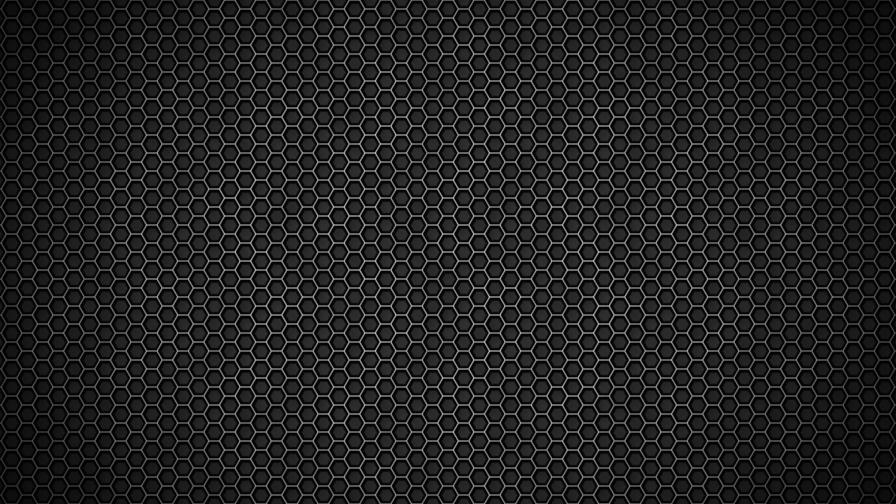
This pattern is drawn by a WebGL 1 fragment shader. Its source:

```glsl
precision highp float;

// Dark metal mesh: flat-topped hexagonal holes with thin silver rims.
// Two interleaved rectangular grids give the nearest hexagon; distance to its
// sides draws rim, black wall and grey floor, dimmed by a soft vignette.

uniform vec2 u_resolution;

const float ROWS = 28.0;                       // holes down the canvas
const vec2 LATTICE = vec2(1.7320508, 1.0);     // repeat of each grid
const vec2 PHASE = vec2(0.0, 0.5);             // grid shift from the centre
const float RIM_HALF_WIDTH = 0.042;
const float FLOOR_RADIUS = 0.315;
const float FLOOR_SOFTNESS = 0.035;
const vec2 FLOOR_SHIFT = vec2(0.025, -0.02);
const vec3 WALL_COLOR = vec3(0.018);
const vec3 FLOOR_COLOR = vec3(0.185);
const vec3 RIM_COLOR = vec3(0.64);
const float FLOOR_VARIATION = 0.08;
const float RIM_VARIATION = 0.10;
const float VIGNETTE = 0.68;                   // light lost at the corners

// Distance from the centre in units where the hexagon edge lies at 0.5.
float hexRadius(vec2 p) {
  p = abs(p);
  return max(p.y, dot(p, vec2(0.8660254, 0.5)));
}

// Offset of p from the centre of the nearest hexagon.
vec2 hexLocal(vec2 p) {
  vec2 a = mod(p + 0.5 * LATTICE, LATTICE) - 0.5 * LATTICE;
  vec2 b = mod(p, LATTICE) - 0.5 * LATTICE;
  return dot(a, a) < dot(b, b) ? a : b;
}

// Smooth irregular variation from layered sines, about -1 to 1.
float layeredSines(vec2 p) {
  return 0.5 * sin(p.x * 1.7 + 1.3 * sin(p.y * 0.9))
       + 0.3 * sin(p.y * 2.9 - p.x * 1.1)
       + 0.2 * sin(p.x * 5.3 + p.y * 4.1);
}

// Light falls off from the centre, faster towards the sides.
float vignette(vec2 uv) {
  vec2 c = (uv - 0.5) * 2.0;
  float falloff = dot(c * c, vec2(0.65, 0.35));
  return 1.0 - VIGNETTE * smoothstep(0.0, 1.0, falloff);
}

void main() {
  vec2 uv = gl_FragCoord.xy / u_resolution;
  vec2 p = (gl_FragCoord.xy - 0.5 * u_resolution) / u_resolution.y * ROWS + PHASE;
  float pixel = ROWS / u_resolution.y;

  vec2 local = hexLocal(p);
  vec2 cell = p - local;

  // Grey floor, a little lighter at its lower right.
  float floorRadius = hexRadius(local - FLOOR_SHIFT);
  float floorEdge = FLOOR_SOFTNESS + 0.5 * pixel;
  float floorMask = 1.0 - smoothstep(FLOOR_RADIUS - floorEdge,
                                     FLOOR_RADIUS + floorEdge, floorRadius);
  float floorLight = 0.92 + 0.35 * dot(local, vec2(0.7, -0.5))
                   + FLOOR_VARIATION * layeredSines(cell + 2.0 * local);
  vec3 color = mix(WALL_COLOR, FLOOR_COLOR * floorLight, floorMask);

  // Silver rim, brightest where three sides meet.
  float edgeDistance = 0.5 - hexRadius(local);
  float rimMask = clamp((RIM_HALF_WIDTH - edgeDistance) / pixel + 0.5, 0.0, 1.0);
  float corner = smoothstep(0.50, 0.58, length(local));
  float rimLight = 0.82 + 0.22 * corner + RIM_VARIATION * layeredSines(p * 0.6);
  color = mix(color, RIM_COLOR * rimLight, rimMask);

  gl_FragColor = vec4(color * vignette(uv), 1.0);
}
```
